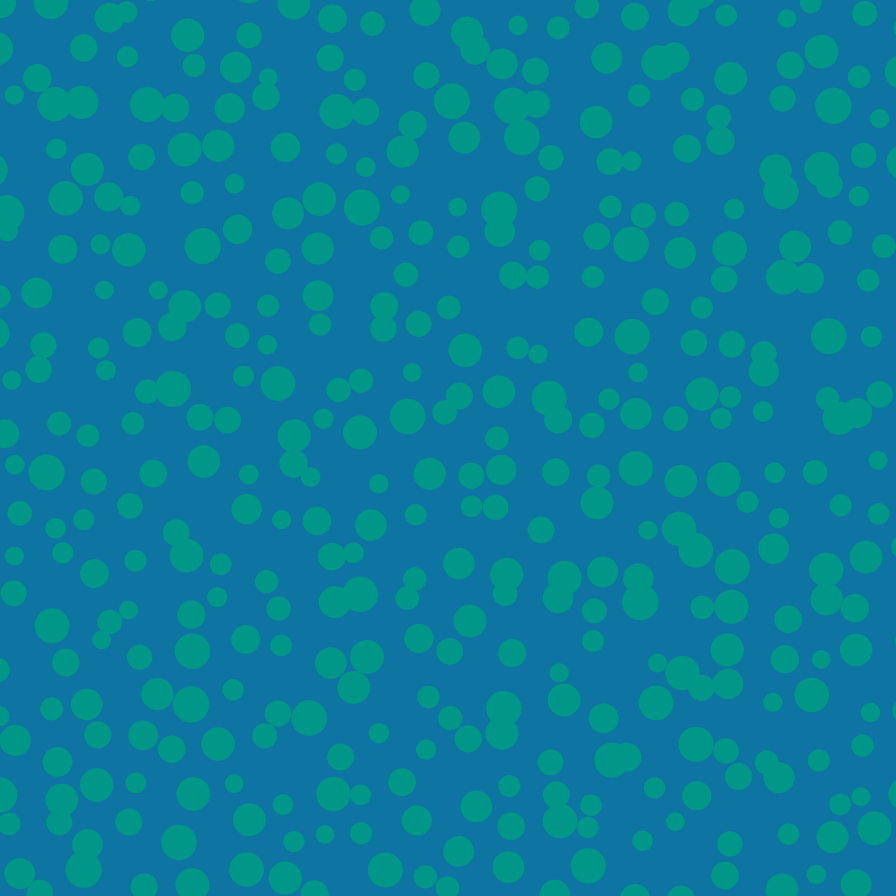
This pattern is drawn by a Shadertoy shader. Its source:

```glsl
// Flat teal dots of mixed size scattered over a blue ground on a jittered grid.

#define CELLS 19.7                      // grid cells across the canvas
#define JITTER vec2(0.72, 0.78)         // spread of dot centres, in cells
#define RADIUS_MIN 0.0103               // dot radii, in canvas heights
#define RADIUS_MAX 0.0204
#define GRID_SHIFT vec2(0.37, 0.21)     // grid offset, in cells
#define GROUND_BLUE vec3(0.053, 0.453, 0.632)
#define DOT_TEAL vec3(0.0, 0.588, 0.533)

// Three independent random values in 0..1 for one cell
vec3 hash3(vec2 cell)
{
    uvec3 v = uvec3(ivec3(ivec2(cell) + 512, 77));
    v = v * 1664525u + 1013904223u;
    v.x += v.y * v.z; v.y += v.z * v.x; v.z += v.x * v.y;
    v ^= v >> 16u;
    v.x += v.y * v.z; v.y += v.z * v.x; v.z += v.x * v.y;
    return vec3(v >> 8u) / 16777216.0;
}

// Signed distance to the nearest dot, in canvas heights
float dotDistance(vec2 uv)
{
    vec2 p = uv * CELLS + GRID_SHIFT;
    vec2 home = floor(p);
    float nearest = 1.0;
    for (int y = -1; y <= 1; y++)
    for (int x = -1; x <= 1; x++)
    {
        vec2 cell = home + vec2(x, y);
        vec3 rnd = hash3(cell);
        vec2 centre = cell + 0.5 + (rnd.xy - 0.5) * JITTER;
        float radius = mix(RADIUS_MIN, RADIUS_MAX, rnd.z);
        nearest = min(nearest, length(p - centre) / CELLS - radius);
    }
    return nearest;
}

void mainImage(out vec4 fragColor, in vec2 fragCoord)
{
    vec2 uv = fragCoord / iResolution.y;

    // One-pixel smooth edge
    float coverage = clamp(0.5 - dotDistance(uv) * iResolution.y, 0.0, 1.0);
    fragColor = vec4(mix(GROUND_BLUE, DOT_TEAL, coverage), 1.0);
}
```
